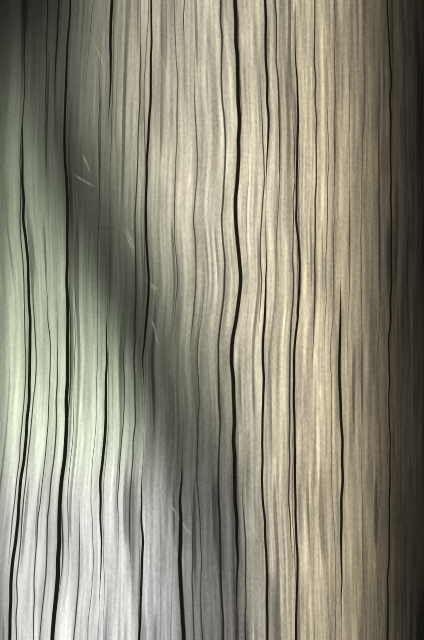
Write a WebGL 2 fragment shader that draws this texture.

```glsl
#version 300 es
precision highp float;

uniform vec2 u_resolution;
out vec4 fragColor;

float hash(vec2 p) {
    vec3 q = fract(vec3(p.xyx) * 0.1031);
    q += dot(q, q.yzx + 33.33);
    return fract((q.x + q.y) * q.z);
}

float noise(vec2 p) {
    vec2 i = floor(p), f = fract(p);
    f = f * f * (3.0 - 2.0 * f);
    return mix(mix(hash(i), hash(i + vec2(1, 0)), f.x),
               mix(hash(i + vec2(0, 1)), hash(i + vec2(1, 1)), f.x), f.y);
}

// Long splits along the grain: x = dark core, y = soft shaded rim
vec2 cracks(float across, float y, int count, float halfWidth, float seed, float pixel) {
    vec2 result = vec2(0);
    for (int i = 0; i < count; i++) {
        float id = float(i) + seed;
        float centre = (float(i) + 0.5 + 0.7 * (hash(vec2(id, 3.0)) - 0.5)) * 0.7 / float(count);
        centre += 0.006 * (noise(vec2(y * 7.0, id * 7.0)) - 0.5);
        centre += 0.0022 * (noise(vec2(y * 32.0, id * 5.0)) - 0.5);
        float width = halfWidth * mix(0.4, 1.0, hash(vec2(id, 9.0)));
        width *= smoothstep(0.12, 0.6, noise(vec2(y * 3.0, id * 13.0)));
        width *= 1.0 - 0.6 * smoothstep(0.48, 0.6, centre);
        float d = abs(across - centre);
        float core = clamp((width - d) / pixel + 0.5, 0.0, 1.0) * min(1.0, 2.0 * width / pixel);
        result = max(result, vec2(core, exp(-d / 0.004) * width / halfWidth));
    }
    return result;
}

// Pale, slightly bent scuffs crossing the grain
float scuffs(vec2 p, float pixel) {
    float mark = 0.0;
    for (int i = 0; i < 15; i++) {
        float id = float(i);
        vec2 centre = vec2(0.13 + 0.17 * hash(vec2(id, 21.0)), 0.1 + 0.85 * hash(vec2(id, 35.0)));
        float angle = -0.95 + 0.9 * (hash(vec2(id, 47.0)) - 0.5);
        vec2 along = vec2(cos(angle), sin(angle));
        vec2 d = p - centre;
        vec2 q = vec2(dot(d, along), dot(d, vec2(-along.y, along.x)));
        q.y += 6.0 * (hash(vec2(id, 51.0)) - 0.3) * q.x * q.x;
        float size = mix(0.012, 0.03, hash(vec2(id, 63.0)));
        float taper = 1.0 - smoothstep(0.3, 1.0, abs(q.x) / size);
        float width = 0.0026 * pow(hash(vec2(id, 71.0)), 2.0) + 0.0005;
        float line = 1.0 - smoothstep(width, width + pixel, abs(q.y));
        mark = max(mark, line * taper * (0.35 + 0.65 * noise(p * 220.0)));
    }
    return mark;
}

// Broad light and tint over the rounded surface
vec3 surfaceLight(vec2 uv) {
    float centre = 0.10 + 0.37 * (1.0 - smoothstep(0.1, 1.0, uv.y));
    float d = uv.x - centre;
    float leftSide = 1.0 - smoothstep(-0.08, 0.1, d);
    float leftTone = mix(0.86, 0.5, smoothstep(0.3, 0.92, uv.y));
    float rightTone = 0.82 - 0.1 * smoothstep(0.7, 1.0, uv.y) - 0.08 * (1.0 - smoothstep(0.0, 0.3, uv.y));
    float tone = mix(rightTone, leftTone, leftSide);

    float spread = d < 0.0 ? 0.085 : 0.15;
    float depth = mix(0.4, 0.6, smoothstep(0.02, 0.35, uv.y)) - 0.2 * smoothstep(0.65, 0.95, uv.y);
    tone *= 1.0 - depth * exp(-d * d / (spread * spread));
    tone *= 1.0 - 0.82 * smoothstep(0.72, 1.02, uv.x);
    tone *= 1.0 - 0.6 * smoothstep(0.78, 1.04, uv.y) * (1.0 - smoothstep(0.0, 0.4, uv.x));
    tone *= 1.0 - 0.3 * (1.0 - smoothstep(0.0, 0.035, uv.x));

    vec3 mossy = mix(vec3(0.98, 0.98, 0.97), vec3(0.95, 1.0, 0.86), smoothstep(0.1, 0.45, uv.y));
    vec3 tan = mix(vec3(1.0, 0.965, 0.85), vec3(1.0, 0.92, 0.76), smoothstep(0.5, 0.9, uv.x));
    return tone * mix(tan, mossy, 1.0 - smoothstep(-0.05, 0.25, d));
}

void main() {
    vec2 uv = gl_FragCoord.xy / u_resolution;
    vec2 p = gl_FragCoord.xy / u_resolution.y;
    float pixel = 1.0 / u_resolution.y;

    // Coordinate across the bending grain
    float across = p.x + 0.035 * (noise(p * vec2(5.0, 2.5) + 4.0) - 0.5);
    across += 0.008 * (noise(p * 9.0) - 0.5);
    across -= 0.03 * p.y * (1.0 - smoothstep(0.0, 0.35, p.x));

    // Fibres at several widths
    float fibre = 0.40 * (noise(vec2(across * 70.0, p.y * 2.5)) - 0.5);
    fibre += 0.55 * (noise(vec2(across * 190.0, p.y * 7.0)) - 0.5);
    fibre += 0.55 * (noise(vec2(across * 340.0, p.y * 16.0)) - 0.5);
    fibre += 0.22 * (noise(p * vec2(420.0, 260.0)) - 0.5);
    float roughness = mix(0.28, 0.5, smoothstep(0.1, 0.6, uv.x));
    vec3 colour = surfaceLight(uv) * (1.0 + roughness * fibre);
    colour *= 0.94 + 0.12 * noise(p * vec2(14.0, 6.0));

    // Dark hairlines and bright splinters
    float hair = smoothstep(0.74, 0.92, noise(vec2(across * 150.0 + 40.0, p.y * 5.0)));
    colour *= 1.0 - 0.3 * hair;
    float splinter = smoothstep(0.87, 0.97, noise(vec2(across * 210.0 + 90.0, p.y * 18.0)));
    colour += 0.12 * splinter * smoothstep(0.3, 0.6, uv.x) * colour;

    colour = mix(colour, vec3(0.76, 0.74, 0.64), 0.5 * scuffs(p, pixel));

    vec2 wide = cracks(across, p.y, 11, 0.0034, 2.0, pixel);
    vec2 fine = cracks(across, p.y, 34, 0.0012, 60.0, pixel);
    colour *= 1.0 - 0.3 * wide.y - 0.12 * fine.y;
    colour = mix(colour, vec3(0.07, 0.065, 0.05), max(0.93 * wide.x, 0.68 * fine.x));

    fragColor = vec4(clamp(colour, 0.0, 1.0), 1.0);
}
```
